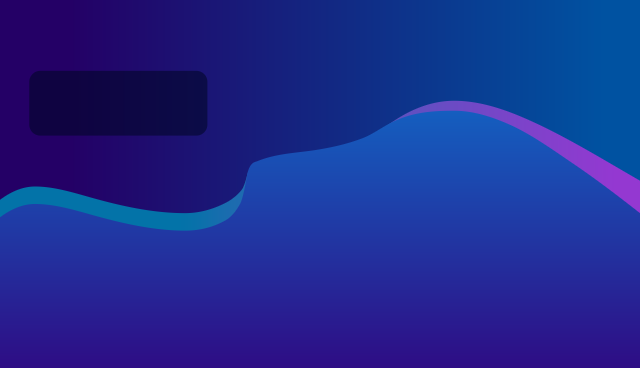
Reproduce this background procedurally as a WebGL 2 fragment shader.

```glsl
#version 300 es
precision highp float;

uniform vec2 u_resolution;
out vec4 fragColor;

// Backdrop and panel
const vec3 BACK_LEFT = vec3(0.14, 0.0, 0.40);
const vec3 BACK_RIGHT = vec3(0.0, 0.32, 0.63);
const vec2 BACK_SPAN = vec2(0.11, 0.94);
const vec3 PANEL_COLOR = vec3(0.0, 0.02, 0.15);
const float PANEL_OPACITY = 0.58;
const vec2 PANEL_CENTER = vec2(0.1849, 0.7195);
const vec2 PANEL_HALF = vec2(0.242, 0.088);
const float PANEL_RADIUS = 0.03;

// Hill and ribbon
const vec3 HILL_LOW = vec3(0.18, 0.05, 0.52);
const vec3 HILL_HIGH = vec3(0.08, 0.37, 0.75);
const float HILL_TOP = 0.7;
const vec3 TEAL = vec3(0.01, 0.45, 0.66);
const vec3 TEAL_FADED = vec3(0.12, 0.42, 0.69);
const vec3 VIOLET_FADED = vec3(0.36, 0.32, 0.75);
const vec3 VIOLET = vec3(0.58, 0.22, 0.82);

// Curve knots: x, height, slope, as fractions of the canvas
const int HILL_COUNT = 16;
const vec3 HILL[HILL_COUNT] = vec3[HILL_COUNT](
  vec3(0.0, 0.4095, 1.30), vec3(0.0547, 0.4457, 0.0),
  vec3(0.1432, 0.4163, -0.487), vec3(0.2891, 0.3733, 0.0),
  vec3(0.3516, 0.4005, 0.95), vec3(0.375, 0.4457, 3.13),
  vec3(0.3854, 0.5181, 10.0), vec3(0.3906, 0.5475, 3.1),
  vec3(0.4023, 0.5622, 0.7), vec3(0.4948, 0.5928, 0.28),
  vec3(0.5664, 0.6244, 0.66), vec3(0.612, 0.6674, 0.87),
  vec3(0.7096, 0.6991, 0.0), vec3(0.7943, 0.6629, -0.76),
  vec3(0.8984, 0.552, -1.18), vec3(1.0, 0.4208, -1.36));

const int CREST_COUNT = 12;
const vec3 CREST[CREST_COUNT] = vec3[CREST_COUNT](
  vec3(0.0, 0.457, 1.30), vec3(0.0547, 0.4932, 0.0),
  vec3(0.1432, 0.4627, -0.487), vec3(0.2891, 0.4208, 0.0),
  vec3(0.3516, 0.448, 0.87), vec3(0.3776, 0.4842, 2.1),
  vec3(0.3867, 0.5271, 6.5), vec3(0.39, 0.53, 0.0),
  vec3(0.612, 0.6674, 1.2), vec3(0.7096, 0.7262, 0.0),
  vec3(0.8138, 0.6833, -0.73), vec3(1.0, 0.509, -1.0));

// Cubic Hermite segment: returns height and slope at x
vec2 hermite(vec3 a, vec3 b, float x) {
  float w = b.x - a.x;
  float t = (x - a.x) / w;
  float rise = b.y - a.y;
  float c2 = 3.0 * rise - w * (2.0 * a.z + b.z);
  float c3 = w * (a.z + b.z) - 2.0 * rise;
  float height = a.y + t * (w * a.z + t * (c2 + t * c3));
  float slope = a.z + t * (2.0 * c2 + 3.0 * t * c3) / w;
  return vec2(height, slope);
}

vec2 hillCurve(float x) {
  int k = 0;
  for (int i = 1; i < HILL_COUNT - 1; i++) if (x >= HILL[i].x) k = i;
  return hermite(HILL[k], HILL[k + 1], x);
}

vec2 crestCurve(float x) {
  int k = 0;
  for (int i = 1; i < CREST_COUNT - 1; i++) if (x >= CREST[i].x) k = i;
  return hermite(CREST[k], CREST[k + 1], x);
}

float coverage(float dist, float pixel) {
  return clamp(0.5 - dist / pixel, 0.0, 1.0);
}

// Coverage of the region below a curve, using its slope for even edges
float below(vec2 curve, float y, float aspect, float pixel) {
  float dist = (y - curve.x) / length(vec2(1.0, curve.y / aspect));
  return coverage(dist, pixel);
}

float roundedBox(vec2 p, vec2 halfSize, float radius) {
  vec2 q = abs(p) - halfSize + radius;
  return length(max(q, 0.0)) + min(max(q.x, q.y), 0.0) - radius;
}

void main() {
  vec2 uv = gl_FragCoord.xy / u_resolution;
  float aspect = u_resolution.x / u_resolution.y;
  float pixel = 1.0 / u_resolution.y;

  // Horizontal backdrop gradient
  float across = clamp((uv.x - BACK_SPAN.x) / (BACK_SPAN.y - BACK_SPAN.x), 0.0, 1.0);
  vec3 color = mix(BACK_LEFT, BACK_RIGHT, across);

  // Translucent panel
  vec2 panelPos = (uv - PANEL_CENTER) * vec2(aspect, 1.0);
  float panel = coverage(roundedBox(panelPos, PANEL_HALF, PANEL_RADIUS), pixel);
  color = mix(color, PANEL_COLOR, panel * PANEL_OPACITY);

  // Ribbon behind the hill, teal on the left and violet on the right
  vec3 teal = mix(TEAL, TEAL_FADED, smoothstep(0.27, 0.385, uv.x));
  vec3 violet = mix(VIOLET_FADED, VIOLET, clamp((uv.x - 0.612) / 0.35, 0.0, 1.0));
  vec3 ribbon = mix(teal, violet, step(0.5, uv.x));
  color = mix(color, ribbon, below(crestCurve(uv.x), uv.y, aspect, pixel));

  // Hill with a vertical gradient
  vec3 hill = mix(HILL_LOW, HILL_HIGH, clamp(uv.y / HILL_TOP, 0.0, 1.0));
  color = mix(color, hill, below(hillCurve(uv.x), uv.y, aspect, pixel));

  fragColor = vec4(color, 1.0);
}
```
